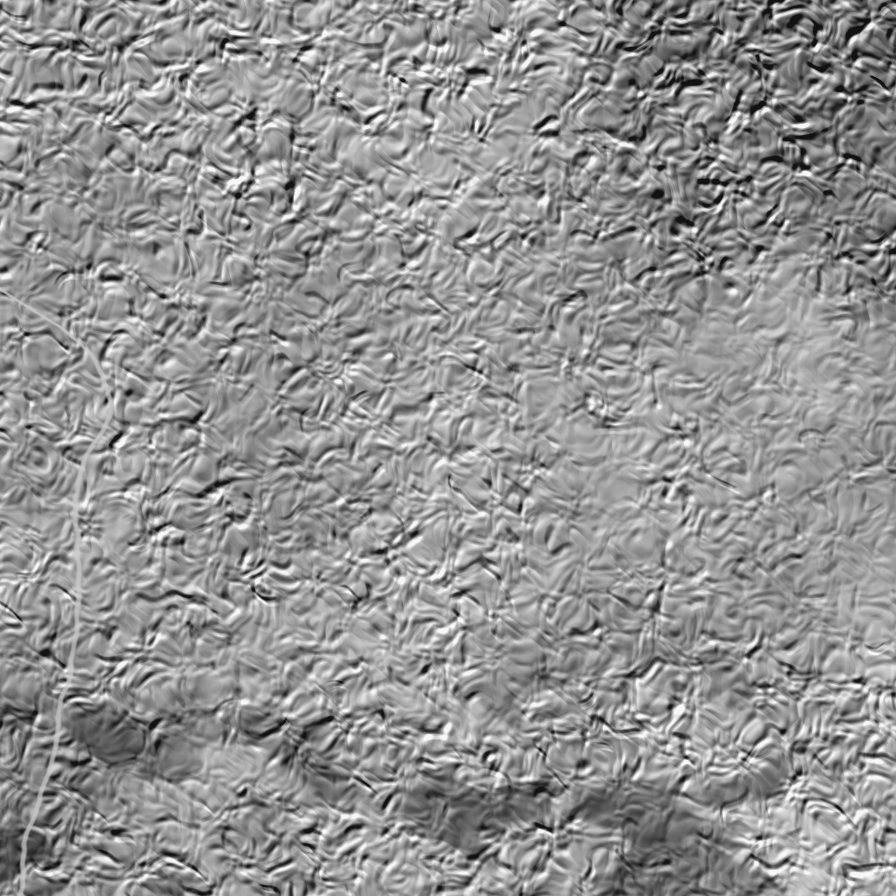
Write a WebGL 1 fragment shader that draws this texture.

```glsl
precision highp float;
// Crumpled grey ground: short curved creases over an embossed, wrinkled relief.
// Warped gradient noise gives the folds; broad masks vary tone and roughness,
// with dark hollows low down, smooth channels and one pale wandering vein.

uniform vec2 u_resolution;

const float BASE_GREY = 0.605;
const vec2 LIGHT_STEP = vec2(-0.0010, 0.0020);
const vec2 RIM_OFFSET = vec2(-0.0035, 0.0065);

float hash(vec2 cell) {
  return fract(sin(dot(cell, vec2(127.1, 311.7))) * 43758.5);
}

// Dot product of a random unit gradient with the offset from its corner
float corner(vec2 cell, vec2 offset) {
  float angle = 6.2832 * hash(cell);
  return dot(vec2(cos(angle), sin(angle)), offset);
}

float gradientNoise(vec2 p) {
  vec2 i = floor(p);
  vec2 f = fract(p);
  vec2 s = f * f * f * (f * (f * 6.0 - 15.0) + 10.0);
  vec2 e = vec2(1.0, 0.0);
  float low = mix(corner(i, f), corner(i + e.xy, f - e.xy), s.x);
  float high = mix(corner(i + e.yx, f - e.yx), corner(i + e.xx, f - e.xx), s.x);
  return mix(low, high, s.y);
}

float fbm(vec2 p) {
  float sum = 0.0;
  float amplitude = 0.6;
  for (int octave = 0; octave < 4; octave++) {
    sum += amplitude * gradientNoise(p);
    p = mat2(1.6, 1.2, -1.2, 1.6) * p + 7.3;
    amplitude *= 0.5;
  }
  return sum;
}

vec2 warp(vec2 p, float frequency, float amount) {
  vec2 q = p * frequency;
  return p + amount * vec2(gradientNoise(q + 3.7), gradientNoise(q + 41.2));
}

// Height of the fine wrinkles, folded at the noise zero lines
float relief(vec2 p) {
  vec2 w = warp(p, 25.0, 0.018);
  float folds = abs(gradientNoise(w * 31.0 + 5.0));
  float wrinkles = abs(gradientNoise(w * 63.0 + 17.0));
  float grit = gradientNoise(w * 112.0 + 29.0);
  return folds + 0.65 * wrinkles + 0.27 * grit;
}

// Short curved strokes: noise contours broken up by a second noise
float crease(vec2 p) {
  vec2 w = warp(p, 32.0, 0.016);
  float line = 1.0 - smoothstep(0.02, 0.14, abs(gradientNoise(w * vec2(23.0, 27.0))));
  return line * smoothstep(-0.05, 0.2, gradientNoise(p * 33.0 + 9.4));
}

// Horizontal position of the pale vein at height y
float veinPath(float y) {
  float bulge = (y - 0.56) / 0.07;
  float x = 0.025 + 0.058 * smoothstep(0.0, 0.3, y) + 0.04 * exp(-bulge * bulge);
  x -= 0.13 * smoothstep(0.59, 0.73, y);
  return x + 0.016 * fbm(vec2(2.5, y * 14.0));
}

void main() {
  vec2 p = gl_FragCoord.xy / u_resolution;
  vec2 w = warp(p, 9.0, 0.05);

  // Broad regions
  float darkCorner = smoothstep(0.15, 0.5, p.x + p.y - 1.3 + 0.5 * fbm(p * 6.0));
  float lowland = 1.0 - smoothstep(0.12, 0.36, p.y);
  float hollow = smoothstep(0.06, 0.17, fbm(w * vec2(5.0, 10.0) + 12.6)) * lowland;
  float leftShade = (1.0 - smoothstep(0.06, 0.2, w.x)) * lowland;
  float channel = 1.0 - smoothstep(0.01, 0.06, abs(gradientNoise(w * 3.2 + 6.1)));
  float plain = smoothstep(0.7, 0.95, p.x) * (1.0 - smoothstep(0.08, 0.28, abs(p.y - 0.5)));

  float roughness = 0.95 + 0.9 * fbm(p * 7.0 + 21.0);
  roughness += 0.4 * darkCorner + 0.2 * lowland + 0.2 * smoothstep(0.65, 0.9, p.y);
  roughness *= (1.0 - 0.5 * channel) * (1.0 - 0.45 * plain) * (1.0 - 0.4 * hollow);
  roughness = clamp(roughness, 0.3, 1.6);

  // Tone of the ground
  float grey = BASE_GREY + 0.16 * fbm(p * 5.0 + 33.0) + 0.12 * fbm(p * 38.0);
  grey += 0.04 * channel - 0.15 * darkCorner - 0.21 * hollow - 0.1 * leftShade;
  grey += 0.06 * lowland * smoothstep(0.6, 0.9, p.x);

  // Embossed wrinkles, dark creases and their lit rims
  float emboss = relief(p - LIGHT_STEP) - relief(p + LIGHT_STEP);
  grey += roughness * 0.85 * emboss;
  grey += roughness * (0.22 * crease(p + RIM_OFFSET) - 0.34 * crease(p));

  // Pale vein
  float veinDistance = abs(p.x - veinPath(p.y));
  float vein = 1.0 - smoothstep(0.001, 0.0045, veinDistance);
  grey = mix(grey, 0.8, 0.75 * vein);

  gl_FragColor = vec4(vec3(clamp(grey, 0.07, 0.97)), 1.0);
}
```
